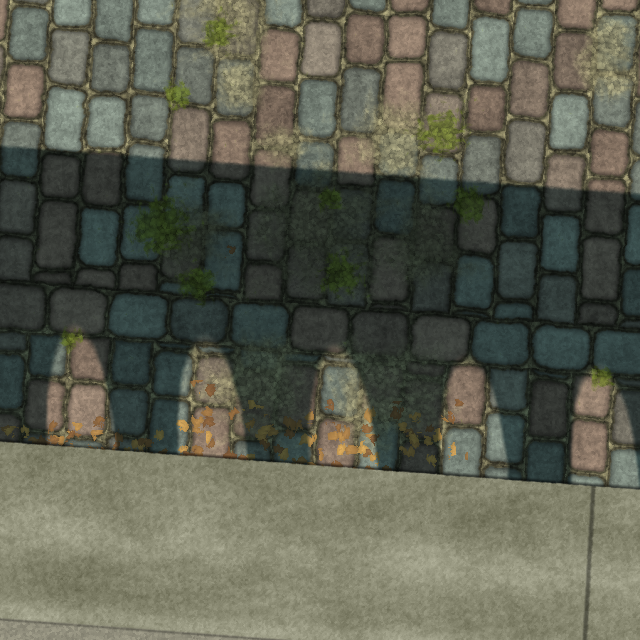
A Shadertoy shader for this texture:

```glsl
// Sunlit cobbles crossed by a balustrade shadow, above a worn stone kerb.
const float SLOPE = 0.075; // tilt of kerb, rows and shadow
const float KERB_TOP = 0.310, KERB_BASE = 0.034;
const float SHADOW_TOP = 0.772, SHADOW_SOFT = 0.004;
const float GAP_TOP = 0.493, GAP_PITCH = 0.2045, GAP_HALF = 0.053;
const float COLUMN = 0.0657, ROW = 0.0911, JOINT = 0.0042;
const float BAND_MID = 0.5225, BAND_HALF = 0.037, BAND_STONE = 0.095;
const vec3 SHADE = vec3(.43, .53, .57);
const vec3 WARM_STONE = vec3(.50, .43, .37), COOL_STONE = vec3(.43, .47, .43);
const vec3 DIRT = vec3(.50, .48, .36), MOSS = vec3(.35, .41, .12);
const vec3 KERB_DARK = vec3(.40, .40, .31), KERB_PALE = vec3(.66, .66, .57);
const vec3 LEAF_BROWN = vec3(.48, .33, .20), LEAF_GOLD = vec3(.80, .62, .32);

// Vertical stagger of each cobble column, in rows
const float STAGGER[16] = float[16](.07, .54, .64, .53, .91, 0., .5, .31,
    .24, .14, .6, .36, .11, .64, .14, .6);
// Patches: centre and radius
const vec3 SOIL[10] = vec3[10](
    vec3(.36, .97, .09), vec3(.38, .86, .05), vec3(.62, .78, .08), vec3(.95, .91, .07),
    vec3(.51, .64, .13), vec3(.30, .63, .08), vec3(.67, .62, .08), vec3(.44, .77, .05),
    vec3(.60, .38, .10), vec3(.40, .40, .10));
const vec3 GREEN[10] = vec3[10](
    vec3(.34, .95, .03), vec3(.28, .85, .025), vec3(.69, .79, .04), vec3(.515, .69, .02),
    vec3(.25, .65, .05), vec3(.53, .575, .035), vec3(.31, .56, .03), vec3(.73, .68, .03),
    vec3(.11, .47, .02), vec3(.94, .41, .02));

float hash(vec2 p) {
    vec3 a = fract(p.xyx * 0.1031);
    a += dot(a, a.yzx + 33.33);
    return fract((a.x + a.y) * a.z);
}

float layeredSines(vec2 p) {
    float sum = 0.0, amp = 0.5;
    for (int i = 0; i < 5; i++) {
        p = mat2(.8, .6, -.6, .8) * p * 1.7 + 1.3;
        p += 0.7 * sin(p.yx * 0.8 + float(i));
        sum += amp * sin(p.x) * sin(p.y);
        amp *= 0.68;
    }
    return sum;
}

// Nearest distance and identity of that cell
vec2 cellular(vec2 p) {
    vec2 base = floor(p), best = vec2(9, 0);
    for (int n = 0; n < 9; n++) {
        vec2 c = base + vec2(n % 3 - 1, n / 3 - 1);
        float d = length(c + vec2(hash(c), hash(c + 41.7)) - p);
        if (d < best.x) best = vec2(d, hash(c + 17.3));
    }
    return best;
}

float patches(vec2 p, vec3 spots[10]) {
    float cover = 0.0;
    for (int i = 0; i < 10; i++) {
        vec2 d = (p - spots[i].xy) / spots[i].z;
        cover = max(cover, exp(-dot(d, d)));
    }
    return cover;
}

float bump(float x, float width) { return exp(-x * x / (width * width)); }

float roundBox(vec2 p, vec2 halfSize, float r) {
    vec2 d = abs(p) - halfSize + r;
    return length(max(d, 0.0)) + min(max(d.x, d.y), 0.0) - r;
}

float rowEdge(float k, float r) { return r + 0.26 * (hash(vec2(k, r) + 60.0) - 0.5); }

// Signed distance to a cobble, and its identity
vec2 cobble(vec2 q) {
    float band = abs(q.y - BAND_MID) - BAND_HALF;
    if (band < 0.0) {
        float u = (q.x - 0.099) / BAND_STONE;
        vec2 c = vec2((fract(u) - 0.5) * BAND_STONE, q.y - BAND_MID);
        return vec2(roundBox(c, vec2(BAND_STONE * 0.5, BAND_HALF) - JOINT, .017), hash(vec2(floor(u), 91)));
    }
    float u = (q.x - 0.0065) / COLUMN, k = floor(u);
    float v = (1.0 - q.y + SLOPE * (k + 0.5) * COLUMN) / ROW - STAGGER[(int(k) + 16) % 16];
    float r = floor(v);
    if (v < rowEdge(k, r)) r--;
    else if (v > rowEdge(k, r + 1.0)) r++;
    float lo = rowEdge(k, r), hi = rowEdge(k, r + 1.0);
    vec2 c = vec2((u - k - 0.5) * COLUMN, (v - 0.5 * (lo + hi)) * ROW);
    float d = roundBox(c, 0.5 * vec2(COLUMN, (hi - lo) * ROW) - JOINT, .012);
    return vec2(max(d, JOINT - band), hash(vec2(k, r) + 7.0));
}

void mainImage(out vec4 fragColor, in vec2 fragCoord) {
    vec2 p = fragCoord / iResolution.xy;
    float px = 1.0 / iResolution.y;
    float t = p.y + SLOPE * p.x, s = p.x - 0.07 * (p.y - 0.87);
    float blotch = layeredSines(p * 22.0), fine = layeredSines(p * 110.0);
    vec2 gravel = cellular(p * 120.0), grit = cellular(p * 260.0);

    // Cobbles, partly buried in gravelly soil
    vec2 stone = cobble(vec2(s, t) + 0.003 * vec2(layeredSines(p * 45.0), blotch));
    float d = stone.x + 0.0015 * fine;
    float soil = smoothstep(.3, .95, patches(p, SOIL) + .35 * blotch + .15 * fine);
    float pebble = .82 + .36 * gravel.y - .35 * gravel.x + .22 * grit.y;
    float damp = smoothstep(.45, .55, t) * smoothstep(.01, -.01, t - SHADOW_TOP);
    vec3 ground = DIRT * pebble * (1.0 + .15 * blotch) * (1.0 - .28 * damp);
    vec3 face = mix(WARM_STONE, COOL_STONE, smoothstep(.2, .7, stone.y));
    face *= .81 + .26 * fract(stone.y * 7.3) + .13 * fine + .12 * blotch + .14 * grit.y;
    face *= 1.0 - .25 * smoothstep(-.009, 0., d);
    vec3 col = mix(ground, face, smoothstep(px, -px, d) * (1.0 - .8 * soil));
    col *= 1.0 - .48 * bump(d - .002, .0028) * (1.0 - .85 * soil);

    // Moss and fallen leaves
    float moss = smoothstep(.35, .8, patches(p, GREEN) + .4 * fine + .2 * blotch);
    col = mix(col, MOSS * pebble, .72 * moss);
    vec2 leaf = cellular(p * vec2(50, 58) + .5 * vec2(blotch, fine));
    float litter = smoothstep(.44, .35, t) * smoothstep(.25, .33, p.x) * smoothstep(.74, .67, p.x);
    litter = max(litter, smoothstep(.365, .33, t) * smoothstep(.3, .2, p.x));
    vec3 leafColor = mix(LEAF_BROWN, LEAF_GOLD, fract(leaf.y * 13.7)) * (1.08 - .5 * leaf.x);
    col = mix(col, leafColor, .9 * smoothstep(.46, .38, leaf.x) * step(leaf.y, .6 * litter));

    // Rail shadow with rounded openings between the balusters
    float h = (t - KERB_TOP) / (GAP_TOP - KERB_TOP);
    float across = (p.x - .117 - .011 * (1.0 - h) + .002 * blotch) / GAP_PITCH;
    across = (fract(across + 0.5) - 0.5) * GAP_PITCH;
    float opening = smoothstep(1.08, .93, length(vec2(across / GAP_HALF, h)));
    float soft = max(SHADOW_SOFT, px);
    float sun = max(opening, smoothstep(-soft, soft, t - SHADOW_TOP + .001 * fine));
    col *= mix(SHADE, vec3(1.08), sun);
    col *= 1.0 - .6 * smoothstep(.007, 0., t - KERB_TOP);

    // Weathered kerb with its joint, and the paving below
    float tone = .31 + .24 * layeredSines(p * vec2(8, 13)) + .16 * fine + .22 * grit.y;
    tone += .1 * layeredSines(vec2(p.x + p.y, p.y - p.x) * vec2(65, 180));
    tone += .3 * bump(t - .17 + .015 * blotch, .035) + .35 * bump(t - .045, .018);
    vec3 kerb = mix(KERB_DARK, KERB_PALE, clamp(tone, -.2, 1.15));
    float joint = abs(p.x - .914 - .055 * p.y + .001 * fine);
    kerb *= 1.0 - .38 * smoothstep(.004 + px, .001, joint);
    vec3 paving = vec3(.57, .56, .49) * (.92 + .16 * grit.y + .05 * fine);
    kerb = mix(paving, kerb, smoothstep(-px, px, t - KERB_BASE));
    kerb *= 1.0 - .25 * bump(t - KERB_BASE + .002, .002);
    col = mix(kerb, col, smoothstep(-px, px, t - KERB_TOP - .0008 * fine));
    fragColor = vec4(clamp(col, 0., 1.), 1);
}
```
